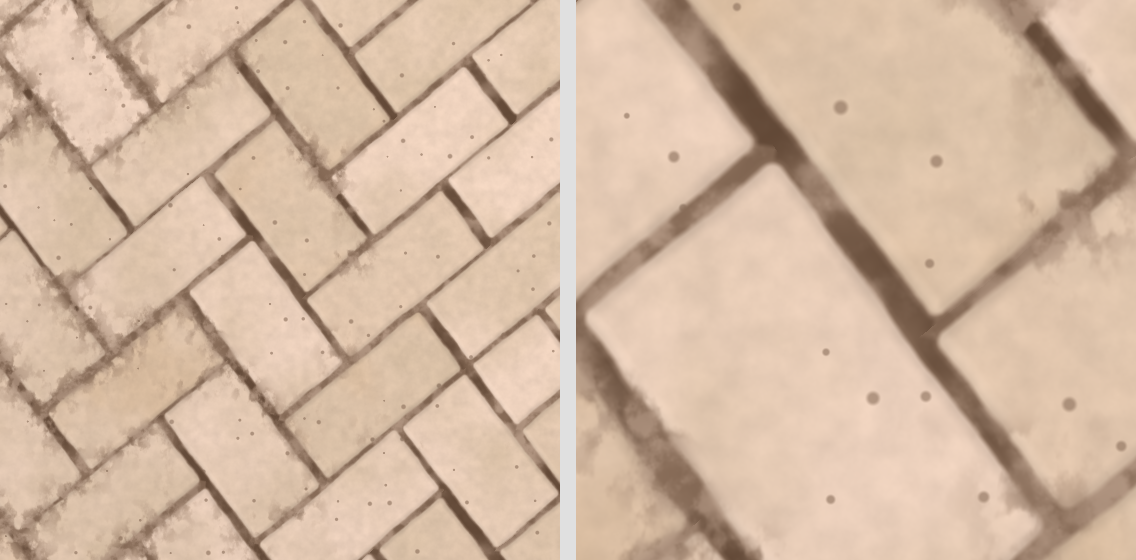
Left, the full canvas; right, a detail of the centre.
This texture is drawn by a WebGL 1 fragment shader. Its source:

```glsl
precision highp float;
// Worn cream paving bricks laid in a tilted herringbone, with sandy joints and shadowed ends.
uniform vec2 u_resolution;

// Layout: one cell is a brick width; a brick covers two cells
const vec2 ORIGIN = vec2(0.537, 0.465);
const vec2 AXIS_U = vec2(0.127, 0.1055);
const vec2 AXIS_V = vec2(0.0853, -0.1133);
const vec2 JOINT = vec2(0.0085, 0.0050);  // half gaps at ends and sides
const float JITTER = 0.0030;
const float TILT = 0.035;
const float CORNER = 0.007;
const float WOBBLE = 0.005;
const float SOFTNESS = 0.0022;
const float DEBRIS_REACH = 0.026;

const vec3 PALE = vec3(0.94, 0.83, 0.75);
const vec3 BUFF = vec3(0.86, 0.76, 0.655);
const vec3 OCHRE = vec3(0.82, 0.70, 0.56);
const vec3 SAND = vec3(0.70, 0.59, 0.51);
const vec3 EARTH = vec3(0.54, 0.43, 0.35);
const vec3 SHADOW = vec3(0.37, 0.27, 0.20);

float hash(vec2 p) {
  vec3 q = fract(vec3(p.xyx) * 0.1031);
  q += dot(q, q.yzx + 33.33);
  return fract((q.x + q.y) * q.z);
}

float noise(vec2 p) {
  vec2 i = floor(p), f = fract(p);
  f = f * f * (3.0 - 2.0 * f);
  return mix(mix(hash(i), hash(i + vec2(1.0, 0.0)), f.x),
             mix(hash(i + vec2(0.0, 1.0)), hash(i + 1.0), f.x), f.y);
}

float fbm(vec2 p) {
  float sum = 0.0, gain = 0.533;
  for (int k = 0; k < 4; k++) {
    sum += gain * noise(p);
    p = mat2(1.6, 1.2, -1.2, 1.6) * p + 17.3;
    gain *= 0.5;
  }
  return sum;
}

float cross2(vec2 a, vec2 b) { return a.x * b.y - a.y * b.x; }

// Brick that owns a cell: first cell in xy, size in cells in zw
vec4 brickAt(vec2 cell) {
  float diagonal = cell.x + cell.y;
  float phase = mod(diagonal, 4.0);
  bool laidFlat = floor(diagonal / 4.0) == 0.0 && cell.x > 0.5;
  if (phase < 0.5) return vec4(cell, 2.0, 1.0);
  if (phase < 1.5) return vec4(cell - vec2(1.0, 0.0), 2.0, 1.0);
  if (phase < 2.5) return vec4(cell, laidFlat ? vec2(2.0, 1.0) : vec2(1.0, 2.0));
  if (!laidFlat) return vec4(cell - vec2(0.0, 1.0), 1.0, 2.0);
  if (cell.x > 1.5) return vec4(cell - vec2(1.0, 0.0), 2.0, 1.0);
  return vec4(cell, 1.0, 1.0);
}

// Sparse round pits
float pits(vec2 p) {
  vec2 id = floor(p), f = fract(p);
  vec2 spot = 0.3 + 0.4 * vec2(hash(id + 3.1), hash(id + 8.7));
  float radius = 0.08 + 0.12 * hash(id + 5.9);
  return step(0.88, hash(id + 41.0)) * (1.0 - smoothstep(radius * 0.4, radius, length(f - spot)));
}

void main() {
  vec2 p = gl_FragCoord.xy / u_resolution;
  vec2 warped = p + WOBBLE * (vec2(fbm(p * 26.0), fbm(p * 26.0 + 50.0)) - 0.5);

  // Grid position and the brick under it
  vec2 rel = warped - ORIGIN;
  vec2 grid = vec2(cross2(rel, AXIS_V), cross2(AXIS_U, rel)) / cross2(AXIS_U, AXIS_V);
  vec4 brick = brickAt(floor(grid));
  vec2 id = brick.xy + 60.0;
  float tone = hash(id), tint = hash(id + 23.0);

  // Distance to the slightly shifted and turned brick
  vec2 unit = vec2(length(AXIS_U), length(AXIS_V));
  vec2 local = (grid - brick.xy - 0.5 * brick.zw) * unit;
  local += JITTER * (2.0 * vec2(hash(id + 7.0), hash(id + 13.0)) - 1.0);
  float turn = TILT * (hash(id + 31.0) - 0.5);
  local += turn * vec2(-local.y, local.x);
  vec2 halfSize = 0.5 * brick.zw * unit - JOINT * (0.75 + 0.5 * tint);
  vec2 edge = abs(local) - halfSize;
  vec2 corner = edge + CORNER;
  float dist = length(max(corner, 0.0)) + min(max(corner.x, corner.y), 0.0) - CORNER;
  float blur = max(SOFTNESS, 0.75 / min(u_resolution.x, u_resolution.y));
  float face = 1.0 - smoothstep(-blur, blur, dist);

  // Brick face: mottling, stains, fine grain and pits
  float mottle = fbm(p * 9.0 + id * 3.7);
  float grain = fbm(p * 75.0);
  vec3 stone = mix(BUFF, PALE, clamp(1.5 * mottle + 0.7 * tone - 0.55, 0.0, 1.0));
  stone = mix(stone, OCHRE, 0.6 * smoothstep(0.6, 1.0, tint) * smoothstep(0.3, 0.7, mottle));
  stone *= 0.95 + 0.09 * grain;
  stone = mix(stone, EARTH, 0.6 * pits(p * 34.0));

  // Lit left rim and softly worn outline
  float rim = (1.0 - smoothstep(0.0, 0.007, abs(local.x + halfSize.x - 0.004)));
  stone += 0.05 * rim;
  stone *= 1.0 - 0.09 * smoothstep(-0.010, 0.0, dist);

  // Joints: sandy along the sides, darker at the ends along AXIS_V
  float endJoint = smoothstep(-0.003, 0.003, edge.x - edge.y);
  float soil = fbm(p * 55.0 + 9.0);
  vec3 joint = mix(EARTH, SAND, smoothstep(0.3, 0.7, soil));
  float depth = smoothstep(0.25, 0.65, fbm(p * 13.0 + 4.0)) * mix(0.25, 0.9, endJoint);
  joint = mix(joint, SHADOW, depth * smoothstep(-0.001, 0.005, dist));
  vec3 color = mix(joint, stone, face);

  // Loose debris spilling over edges, mostly toward the left
  float leftBias = 0.24 * (1.0 - smoothstep(0.05, 0.55, p.x));
  float patchMask = smoothstep(0.58, 0.76, fbm(p * 5.0 + 2.0) + leftBias);
  float spill = patchMask * exp(min(dist, 0.0) / DEBRIS_REACH);
  float litter = smoothstep(0.42, 0.68, fbm(p * vec2(62.0, 48.0) + 30.0) + 0.25 * spill - 0.1);
  vec3 debris = mix(SAND, EARTH, smoothstep(0.35, 0.7, grain));
  color = mix(color, debris, 0.85 * spill * litter);

  // Gentle falloff toward the lower left
  color *= 0.97 + 0.04 * smoothstep(0.0, 1.0, 0.5 * (p.x + p.y));
  gl_FragColor = vec4(clamp(color, 0.0, 1.0), 1.0);
}
```
